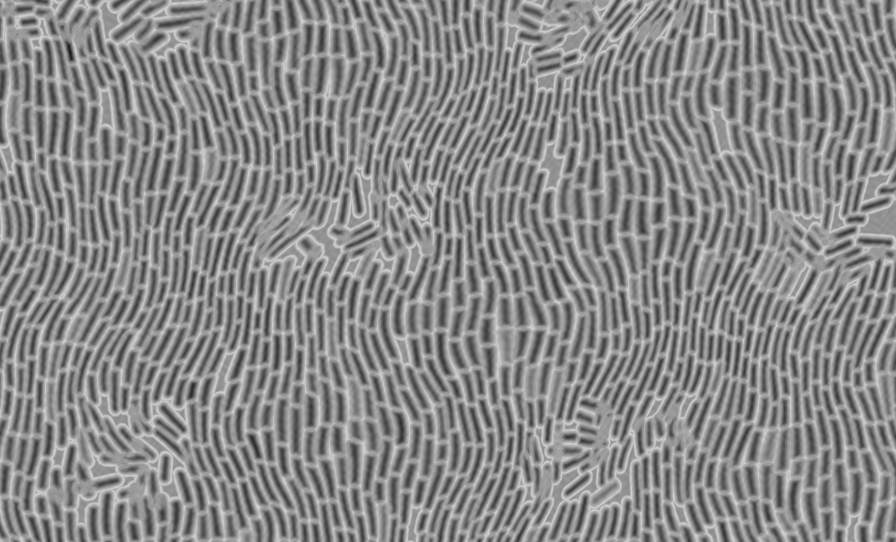
A WebGL 1 fragment shader for this texture:

```glsl
precision highp float;
// Dense carpet of grey rod-shaped cells in leaning columns, with islands of tangled rods.
uniform vec2 u_resolution;

#define ISLAND 0.085       // size of a tangled patch
#define SPACING 0.0215     // distance between neighbouring columns
#define ROD_LENGTH 0.064   // mean pitch along a column
#define RADIUS 0.0068      // half width of a rod
#define END_GAP 0.003      // gap between rod tips
#define CORE_TONE 0.27
#define SEAM_TONE 0.70
#define VOID_TONE 0.57
#define GRAIN 0.012

float hash(vec2 p) {
  return fract(sin(dot(p, vec2(12.99, 78.23))) * 4375.85);
}

// Centre of the patch that belongs to a grid cell.
vec2 patchSite(vec2 cell) {
  vec2 jitter = vec2(hash(cell + 7.3), hash(cell + 38.9));
  return (cell + 0.15 + 0.7 * jitter) * ISLAND;
}

vec2 nearestSite(vec2 p) {
  vec2 cell = floor(p / ISLAND);
  vec2 nearest = vec2(9.0);
  for (int j = -1; j <= 1; j++)
    for (int i = -1; i <= 1; i++) {
      vec2 site = patchSite(cell + vec2(i, j));
      if (distance(p, site) < distance(p, nearest)) nearest = site;
    }
  return nearest;
}

// Patches where the alignment breaks down.
bool tangled(vec2 site) {
  float across = sin(7.1 * site.x - 2.8 - 7.0 * (site.y - 0.57));
  float along = cos(15.0 * (site.y - 0.57));
  return max(across, 0.0) * max(along, 0.0) + 0.3 * hash(site * 50.0) > 0.68;
}

// Smooth shears: they lean the columns but keep their spacing.
vec2 bend(vec2 p) {
  vec2 q = p;
  q.x -= 0.08 * p.y;
  q.x += 0.032 * sin(8.0 * p.y - 4.0 * p.x + sin(3.0 * p.x));
  q.x += 0.011 * sin(19.0 * p.y + 9.0 * p.x) + 0.0022 * sin(43.0 * p.y - 31.0 * p.x);
  q.y += 0.010 * sin(11.0 * p.x - 3.0 * p.y);
  return q;
}

float segmentDistance(vec2 p, float halfLength) {
  return length(vec2(p.x, max(abs(p.y) - halfLength, 0.0)));
}

// Distances to the two nearest rods, and the random value of the nearest.
vec3 nearRods(vec3 best, vec2 p, vec2 site, float angle, float seed, bool island) {
  vec2 axis = vec2(sin(angle), cos(angle));
  vec2 side = vec2(axis.y, -axis.x);
  vec2 q = vec2(dot(p - site, side), dot(p - site, axis));
  for (int i = -1; i <= 1; i++) {
    float column = floor(q.x / SPACING) + float(i);
    float shift = hash(vec2(column, 9.0 + seed * 31.0));
    float row = floor(q.y / ROD_LENGTH + shift);
    for (int j = -1; j <= 1; j++) {
      float k = row + float(j);
      vec2 id = vec2(column * 1.3 + seed * 31.0, k);
      float low = k + 0.5 * (hash(id) - 0.5);
      float high = k + 1.0 + 0.5 * (hash(id + vec2(0.0, 1.0)) - 0.5);
      float random = hash(id + 19.1);
      vec2 center = vec2((column + 0.5 + 0.22 * (random - 0.5)) * SPACING,
                         (0.5 * (low + high) - shift) * ROD_LENGTH);
      vec2 owner = nearestSite(site + center.x * side + center.y * axis);
      bool owned = island ? distance(owner, site) < 0.0001 : !tangled(owner);
      if (!owned || hash(id + 43.7) < (island ? 0.06 : 0.008)) continue;
      float tilt = (hash(id + 91.3) - 0.5) * (island ? 0.4 : 0.17);
      vec2 local = q - center;
      local = vec2(local.x - tilt * local.y, local.y + tilt * local.x);
      float halfLength = 0.5 * ((high - low) * ROD_LENGTH - END_GAP) - RADIUS;
      float d = segmentDistance(local, halfLength);
      if (d < best.x) best = vec3(d, best.x, random);
      else best.y = min(best.y, d);
    }
  }
  return best;
}

float grain(vec2 p) {
  return sin(310.0 * p.x + 170.0 * p.y + 3.0 * sin(97.0 * p.y))
       + sin(370.0 * p.y - 210.0 * p.x + 3.0 * sin(121.0 * p.x));
}

void main() {
  vec2 uv = gl_FragCoord.xy / u_resolution.y;
  vec2 p = bend(uv);

  // Aligned columns first, then the tangled patches in reach.
  vec3 rods = nearRods(vec3(0.1, 0.1, 0.5), p, vec2(0.0), 0.0, 0.0, false);
  vec2 home = floor(p / ISLAND);
  float reach = distance(p, nearestSite(p)) + 0.08;
  for (int j = -1; j <= 1; j++)
    for (int i = -1; i <= 1; i++) {
      vec2 cell = home + vec2(i, j);
      vec2 site = patchSite(cell);
      if (!tangled(site) || distance(p, site) > reach) continue;
      float seed = 0.1 + hash(cell + 21.7);
      rods = nearRods(rods, p, site, 3.0 * seed, seed, true);
    }

  // Dark body, bright seam, brighter tips, plain grey where nothing grows.
  float outside = rods.x - RADIUS;
  float seam = 0.5 * SPACING - RADIUS - 0.5 * (rods.y - rods.x);
  float edge = max(outside, min(seam, 0.001));
  float core = CORE_TONE + 0.1 * (rods.z - 0.5) + 0.13 * smoothstep(0.95, 0.97, rods.z);
  core -= 0.14 * (1.0 - smoothstep(0.001, 0.003, rods.z));
  float tone = mix(core, SEAM_TONE, smoothstep(-0.0075, 0.0048, edge));
  tone += 0.1 * smoothstep(0.003, 0.006, outside);
  tone = mix(tone, VOID_TONE, smoothstep(0.0055, 0.011, outside));
  tone += GRAIN * grain(uv);
  gl_FragColor = vec4(vec3(tone), 1.0);
}
```
